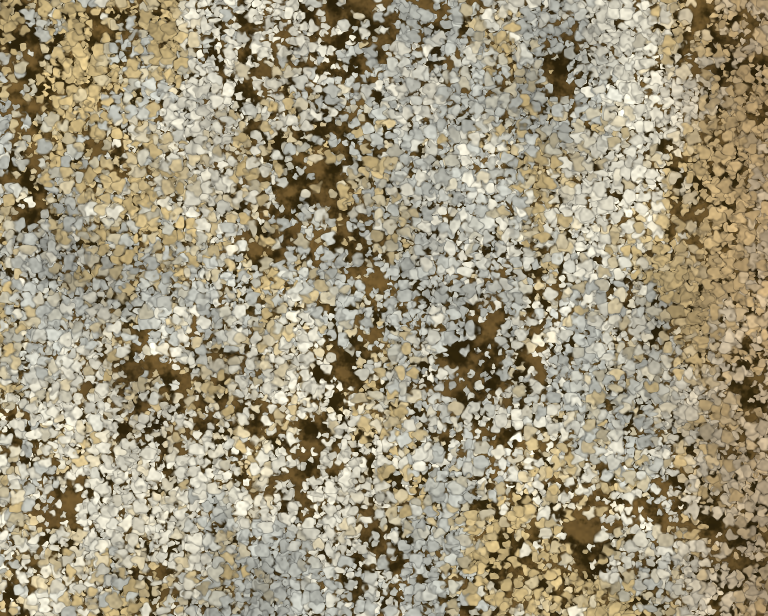
A Shadertoy shader for this texture:

```glsl
const vec3 CREAM = vec3(0.91, 0.89, 0.81);
const vec3 SLATE = vec3(0.745, 0.75, 0.71);
const vec3 OCHRE = vec3(0.79, 0.69, 0.47);
const vec3 TAN = vec3(0.74, 0.61, 0.44);
const vec3 SOIL = vec3(0.42, 0.33, 0.18);
const vec3 PIT = vec3(0.18, 0.14, 0.05);

const int LAYERS = 3;
const float FINE_SCALE = 88.0;     // grains per canvas height
const float SCALE_STEP = 0.75;     // each layer is coarser than the last
const float PRESENCE = 0.76;
const float CLUMPING = 2.3;
const float WOBBLE = 0.65;
const float SOFTNESS = 0.13;
const float RIM_SHADE = 0.10;
const float CONTACT_SHADE = 0.21;
const float SPECKLE = 0.16;
const float MOTTLING = 0.42;

float hash(vec2 p) {
    return fract(sin(dot(p, vec2(127.1, 311.7))) * 43758.5);
}

float noise(vec2 p) {
    vec2 i = floor(p);
    vec2 f = fract(p);
    f = f * f * (3.0 - 2.0 * f);
    return mix(mix(hash(i), hash(i + vec2(1, 0)), f.x),
               mix(hash(i + vec2(0, 1)), hash(i + vec2(1, 1)), f.x), f.y);
}

float fbm(vec2 p) {
    float sum = 0.0;
    float amplitude = 0.46;
    for (int i = 0; i < 4; i++) {
        p = mat2(0.8, 0.6, -0.6, 0.8) * p + 7.3;
        sum += amplitude * noise(p);
        p *= 2.0;
        amplitude *= 0.6;
    }
    return sum;
}

// Broad zones, slightly stretched upwards: x = cool, y = warm, z = bare
vec3 zones(vec2 p) {
    vec2 q = p * vec2(1.25, 0.85);
    return vec3(fbm(q * 4.5 + 3.7), fbm(q * 5.5 + 21.4), fbm(q * 9.0 + 47.9));
}

vec3 grainColor(vec3 zone, vec2 id, float edge) {
    float cool = zone.x + 0.28 * (hash(id + 5.3) - 0.5);
    float warm = zone.y + 0.32 * (hash(id + 9.1) - 0.5) + 0.12 * edge;
    vec3 color = mix(CREAM, SLATE, smoothstep(0.42, 0.60, cool));
    color = mix(color, OCHRE, 0.9 * smoothstep(0.47, 0.68, warm));
    color = mix(color, TAN, 0.6 * edge);
    return color * mix(0.87, 1.07, hash(id + 13.7));
}

// Paints one layer of lumpy grains over the colour below
vec3 paintGrains(vec3 color, vec2 p, float scale, float seed, float aspect) {
    vec2 q = p * scale;
    vec2 warp = vec2(noise(q * 2.2 + seed), noise(q * 2.2 + seed + 31.0));
    q += WOBBLE * (warp - 0.5);
    vec2 cell = floor(q);

    for (int y = -1; y <= 1; y++) {
        for (int x = -1; x <= 1; x++) {
            vec2 home = cell + vec2(x, y);
            vec2 id = home + seed;
            vec2 center = home + 0.5 + 0.75 * (vec2(hash(id), hash(id + 17.7)) - 0.5);
            vec3 zone = zones(center / scale);
            float chance = PRESENCE - CLUMPING * (zone.z - 0.5);
            if (hash(id + 23.9) > chance) continue;

            // Slightly elongated disc at a random angle
            float angle = 6.283 * hash(id + 29.3);
            vec2 axis = vec2(cos(angle), sin(angle));
            vec2 offset = q - center;
            float along = dot(offset, axis);
            float across = dot(offset, vec2(-axis.y, axis.x));
            float radius = mix(0.36, 0.59, hash(id + 37.1));
            float d = length(vec2(along, across * 1.15)) - radius;

            float edge = smoothstep(0.82, 1.0, center.x / scale / aspect);
            vec3 grain = grainColor(zone, id, edge);
            grain *= 1.0 - RIM_SHADE * smoothstep(-0.22, 0.04, d);
            color *= 1.0 - CONTACT_SHADE * smoothstep(0.20, 0.0, d);
            color = mix(color, grain, smoothstep(SOFTNESS, -SOFTNESS, d));
        }
    }
    return color;
}

void mainImage(out vec4 fragColor, in vec2 fragCoord) {
    vec2 p = fragCoord / iResolution.y;
    float aspect = iResolution.x / iResolution.y;

    // Dark ground seen between the grains
    vec3 color = mix(PIT, SOIL, smoothstep(0.32, 0.66, fbm(p * 38.0)));

    // Fine grains first, coarse ones on top
    float scale = FINE_SCALE;
    for (int i = 0; i < LAYERS; i++) {
        color = paintGrains(color, p, scale, 61.0 * float(i + 1), aspect);
        scale *= SCALE_STEP;
    }

    // Mineral speckle and broad mottling
    color *= 1.0 + SPECKLE * (noise(p * 190.0) - 0.5);
    color *= 1.0 + MOTTLING * (fbm(p * 8.0 + 11.0) - 0.5);
    fragColor = vec4(clamp(color, 0.0, 1.0), 1.0);
}
```
